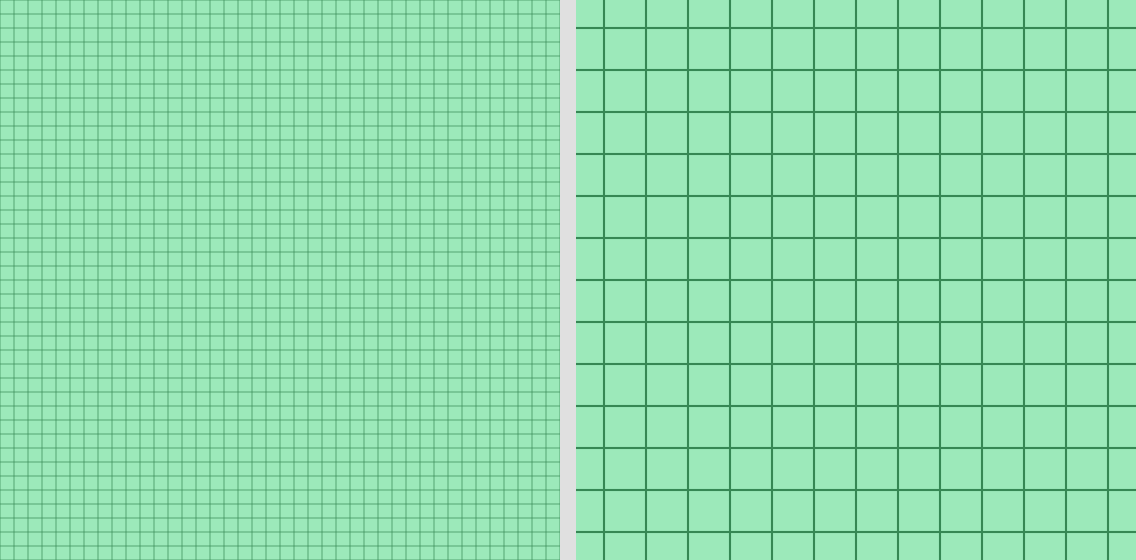
Left: the whole. Right: its middle third, enlarged.
A three.js fragment shader for this pattern:

```glsl
// Fine graph-paper grid: 40 by 40 square cells of pale mint ruled in deep green.
// Each rule is centred on a cell border and smoothed by its exact overlap
// with the pixel footprint, so thin lines keep their weight at any size.

varying vec2 vUv;

// Share of the pixel covered by a rule, for each axis, in cell units.
vec2 ruleCoverage(vec2 cell, vec2 footprint, float width) {
  vec2 offset = abs(fract(cell + 0.5) - 0.5);
  vec2 near = max(offset - 0.5 * footprint, vec2(-0.5 * width));
  vec2 far = min(offset + 0.5 * footprint, vec2(0.5 * width));
  return clamp((far - near) / footprint, 0.0, 1.0);
}

void main() {
  vec3 paper = vec3(0.61, 0.914, 0.73);
  vec3 ink = vec3(0.21, 0.53, 0.33);

  // Whole number of cells, so opposite edges join on a shared rule.
  vec2 cell = vUv * 40.0;
  vec2 footprint = max(fwidth(cell), vec2(0.0001));

  // Union of the vertical and horizontal rules.
  vec2 rule = ruleCoverage(cell, footprint, 0.05);
  float grid = 1.0 - (1.0 - rule.x) * (1.0 - rule.y);

  gl_FragColor = vec4(mix(paper, ink, grid), 1.0);
}
```
